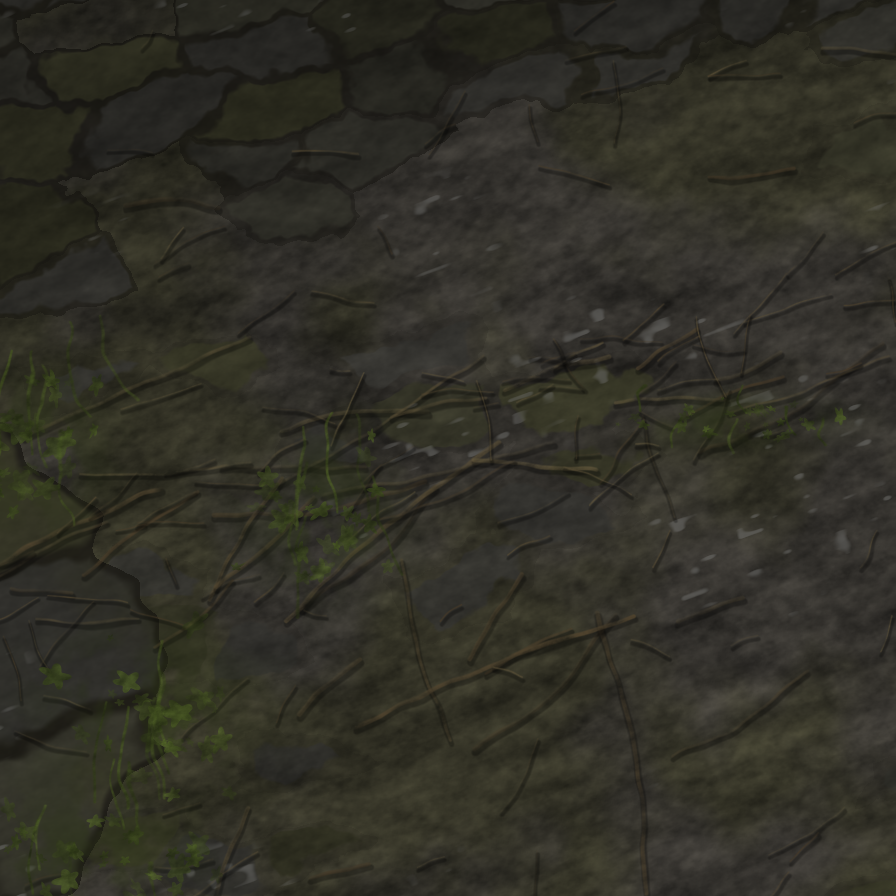
Write a Shadertoy shader that draws this texture.

```glsl
// Dark damp ground with slate pieces, dry twigs, straw and clumps of green weeds.

const vec3 SOIL_GREY = vec3(0.218, 0.208, 0.19);
const vec3 SOIL_OLIVE = vec3(0.205, 0.2, 0.15);
const vec3 SLATE_GREY = vec3(0.205, 0.202, 0.187);
const vec3 SLATE_MOSS = vec3(0.205, 0.205, 0.14);
const vec3 GAP_DARK = vec3(0.095, 0.088, 0.07);
const vec3 TWIG_TAN = vec3(0.39, 0.345, 0.235);
const vec3 TWIG_BROWN = vec3(0.27, 0.215, 0.145);
const vec3 LEAF_DARK = vec3(0.175, 0.215, 0.085);
const vec3 LEAF_LIGHT = vec3(0.265, 0.325, 0.125);
const vec3 FLECK_PALE = vec3(0.43, 0.43, 0.42);
const float GRAIN_ANGLE = 0.36;
const float CHIP_SCALE = 12.0;
const float SLAB_SCALE = 4.6;
const int TWIGS = 46;
const int STRAWS = 100;
const int LEAVES = 34;

float hash(vec2 p) { return fract(sin(dot(p, vec2(127.1, 311.7))) * 43758.5453); }
vec2 hash2(vec2 p) { return vec2(hash(p), hash(p + 17.3)); }
mat2 turn(float a) { return mat2(cos(a), -sin(a), sin(a), cos(a)); }

float noise(vec2 p) {
  vec2 i = floor(p), f = fract(p);
  f = f * f * (3.0 - 2.0 * f);
  return mix(mix(hash(i), hash(i + vec2(1, 0)), f.x),
             mix(hash(i + vec2(0, 1)), hash(i + 1.0), f.x), f.y);
}

float fbm(vec2 p) {
  float sum = 0.0, amp = 0.53;
  for (int i = 0; i < 4; i++) {
    sum += amp * noise(p);
    p = mat2(1.6, 1.2, -1.2, 1.6) * p + 5.7;
    amp *= 0.5;
  }
  return sum;
}

// Closeness to the cell border, then the cell index
vec3 cells(vec2 p) {
  vec2 nearest = floor(p);
  float d1 = 9.0, d2 = 9.0;
  for (int i = 0; i < 9; i++) {
    vec2 c = floor(p) + vec2(i % 3, i / 3) - 1.0;
    float d = length(c + 0.1 + 0.8 * hash2(c) - p);
    if (d < d1) { d2 = d1; d1 = d; nearest = c; }
    else d2 = min(d2, d);
  }
  return vec3(d2 - d1, nearest);
}

// One sheet of broken slate: small chips or broad slabs
vec3 addSlate(vec3 ground, vec2 p, float scale, float angle, bool slabs, float relief) {
  vec2 stretch = scale * vec2(0.62, 1.3);
  vec2 warp = vec2(fbm(p * scale * 1.6), fbm(p * scale * 1.6 + 31.0)) - 0.5;
  vec3 c = cells(turn(angle) * p * stretch + 0.65 * warp);
  vec2 m = turn(-angle) * ((c.yz + 0.5) / stretch);
  float cover = slabs ? 1.0 - smoothstep(0.24, 0.36, m.x + 0.5 * abs(m.y - 0.36))
                      : 0.15 + 0.75 * smoothstep(0.5, 0.8, m.y - 0.38 * m.x);
  float present = step(hash(c.yz + 4.1), cover);
  float inset = mix(0.22 * hash(c.yz + 8.8) + 0.12, 0.03, cover);
  float body = smoothstep(inset, inset + 0.1, c.x);
  float moss = smoothstep(0.4, 0.9, hash(c.yz + 2.2));
  if (slabs) moss = max(moss, 0.8 * smoothstep(0.4, 0.65, fbm(p * 7.0)));
  vec3 stone = mix(SLATE_GREY, SLATE_MOSS, moss);
  stone *= 0.84 + 0.28 * hash(c.yz + 6.5) + 0.7 * relief;
  vec3 under = mix(ground, GAP_DARK, 0.75 * cover);
  return mix(ground, mix(under, stone, body * 0.88), present);
}

// Distance to a gently bent strand; size holds half length and bend
float strand(vec2 p, float angle, vec2 size) {
  vec2 q = turn(angle) * p;
  q.y -= size.y * cos(2.6 * q.x / size.x);
  return length(vec2(max(abs(q.x) - size.x, 0.0), q.y));
}

void mainImage(out vec4 fragColor, in vec2 fragCoord) {
  vec2 p = fragCoord / iResolution.y;
  float soft = max(0.0012, 0.8 / iResolution.y);
  vec2 along = turn(GRAIN_ANGLE) * p;
  vec2 wobble = vec2(noise(p * 38.0), noise(p * 38.0 + 9.0)) - 0.5;

  // Soil with relief lit from above
  vec2 s = along * vec2(17, 34);
  float relief = fbm(s) - fbm(s + vec2(0.15, 0.55));
  float crumbs = fbm(along * vec2(85, 130)) - 0.5;
  float hue = smoothstep(0.35, 0.65, fbm(p * 6.0 + 3.0) - 0.12 * (p.x - 0.5) * p.y);
  vec3 col = mix(SOIL_OLIVE, SOIL_GREY, hue);
  col *= 0.98 + 0.55 * (fbm(along * vec2(7, 13)) - 0.5) + 0.55 * relief + 0.5 * crumbs;

  // Slate and pale flecks
  col = addSlate(col, p, CHIP_SCALE, 0.22, false, 0.5 * relief + 0.4 * crumbs);
  col = addSlate(col, p, SLAB_SCALE, 0.55, true, 0.25 * relief + 0.3 * crumbs);
  float fleck = smoothstep(0.78, 0.95, noise(along * vec2(48, 120)));
  col = mix(col, FLECK_PALE, 0.55 * fleck * smoothstep(0.66, 0.82, noise(p * 8.0 + 2.0)));

  // Twigs and straw, many gathered in a diagonal band
  for (int i = 0; i < TWIGS + STRAWS; i++) {
    vec2 k = vec2(float(i), 3.7), mid = hash2(k);
    bool thick = i < TWIGS;
    if (hash(k + 1.9) < 0.45) mid.y = 0.25 + 0.3 * mid.x + 0.2 * mid.y;
    float spread = hash(k + 2.3) - 0.5, size = hash(k + 7.7);
    float angle = GRAIN_ANGLE + (thick ? 0.9 : 1.6) * spread;
    if (hash(k + 5.1) < 0.2) angle = 1.6 + 1.4 * spread;
    float reach = thick ? mix(0.03, 0.17, size * size) : mix(0.012, 0.05, size);
    float width = thick ? mix(0.0009, 0.0026, hash(k + 9.2)) : 0.0007;
    vec2 shape = reach * vec2(1.0, 0.16 * (hash(k + 6.4) - 0.5));
    vec2 q = p - mid + 0.005 * wobble;
    float shade = strand(q + vec2(-0.001, 0.004), angle, shape);
    col *= 1.0 - 0.3 * (1.0 - smoothstep(width, width + 0.003, shade));
    float ink = mix(0.25, 0.85, hash(k + 4.6)) * (0.65 + 0.9 * wobble.x + crumbs);
    ink *= 1.0 - smoothstep(width - soft, width + soft, strand(q, angle, shape));
    col = mix(col, mix(TWIG_BROWN, TWIG_TAN, hash(k + 3.3)), clamp(ink, 0.0, 1.0));
  }

  // Weed clumps (centre, spread): lobed leaves, every sixth one a stem
  vec4 clumps[5] = vec4[5](vec4(0.04, 0.5, 0.09, 0.1), vec4(0.36, 0.43, 0.1, 0.1),
    vec4(0.16, 0.21, 0.13, 0.1), vec4(0.09, 0.05, 0.14, 0.07), vec4(0.82, 0.53, 0.13, 0.03));
  for (int c = 0; c < 5; c++) {
    vec4 clump = clumps[c];
    vec2 away = (p - clump.xy) / clump.zw;
    if (dot(away, away) > 5.0) continue;
    float haze = exp(-1.5 * dot(away, away)) * smoothstep(0.35, 0.65, fbm(p * 28.0));
    col = mix(col, LEAF_DARK, 0.45 * haze);
    for (int i = 0; i < LEAVES; i++) {
      vec2 k = vec2(float(i), 20.0 + 7.0 * float(c));
      vec2 scatter = hash2(k) + hash2(k + 3.1) - 1.0;
      vec2 q = p - clump.xy - 1.1 * clump.zw * scatter + 0.012 * wobble;
      float d = strand(q, 1.57 + 0.4 * scatter.x, vec2(0.55 * clump.w, 0.004)) - 0.0016;
      if (i % 6 > 0) {
        q = turn(6.283 * hash(k + 5.5)) * q * vec2(1.0, 1.35);
        float radius = mix(0.004, 0.015, hash(k + 6.6)) * min(1.0, clump.w * 16.0);
        d = length(q) - radius * (1.0 + 0.3 * sin(5.0 * atan(q.y, q.x + 1e-5)));
      }
      vec3 green = mix(LEAF_DARK, LEAF_LIGHT, hash(k + 8.1)) * (1.0 + crumbs);
      float leaf = 1.0 - smoothstep(-soft, soft, d);
      col = mix(col, green, leaf * mix(0.3, 0.8, hash(k + 2.7)));
    }
  }

  // Dimmer light toward the upper left
  col *= 1.0 - 0.24 * smoothstep(0.4, 0.95, p.y - 0.3 * p.x);
  fragColor = vec4(col, 1.0);
}
```
